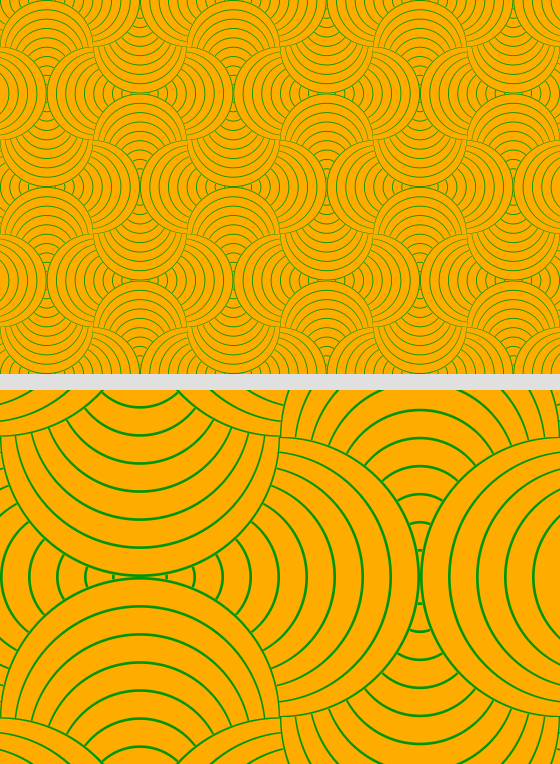
Top: the whole. Bottom: its middle third, enlarged.
Give the GLSL for this pattern, as a Shadertoy shader.

```glsl
// Interlocking discs on a checkerboard of nodes, each filled with nested circles sharing one tangent point.

#define TILES vec2(3.0, 2.0)           // whole repeats across and down
#define RINGS 10.0                     // nested circles per disc
#define LINE 0.095                     // line width as a share of the ring step
#define GROUND vec3(1.0, 0.675, 0.0)
#define INK vec3(0.0, 0.585, 0.02)

// Ring number (x) and its gradient length (y) for circles touching
// the origin, with centres along +y. The outermost ring is RINGS.
vec2 tangentRings(vec2 d) {
    float along = max(d.y, 1e-4);
    float slope = d.x / along;
    return RINGS * vec2(dot(d, d) / along, 1.0 + slope * slope);
}

// Box-filtered coverage of the line lying just inside each whole ring.
float ringLine(vec2 ring, float pixelsPerUnit) {
    float pixelsPerStep = pixelsPerUnit / ring.y;
    float offset = fract(ring.x + 0.5 * LINE + 0.5) - 0.5;
    float halfWidth = 0.5 * LINE * pixelsPerStep;
    float center = offset * pixelsPerStep + 0.5;
    return clamp(center + halfWidth, 0.0, 1.0) - clamp(center - halfWidth, 0.0, 1.0);
}

void mainImage(out vec4 fragColor, in vec2 fragCoord) {
    // Each repeat holds two by two nodes, one unit apart
    vec2 p = fragCoord / iResolution.xy * TILES * 2.0 - vec2(0.5, 0.0);
    float pixelsPerUnit = iResolution.y / (2.0 * TILES.y);

    // Fold into one quadrant; alternate nodes swap their axes
    vec2 node = floor(p + 0.5);
    vec2 q = abs(p - node);
    if (mod(node.x + node.y, 2.0) > 0.5) q = q.yx;

    // The upper disc touches the next node, the lower one this node
    vec2 upper = tangentRings(vec2(q.x, 1.0 - q.y));
    vec2 lower = tangentRings(q.yx);

    // Upper disc hides the lower one, keeping its soft outer edge
    float outside = clamp((upper.x - RINGS) * pixelsPerUnit / upper.y + 0.5, 0.0, 1.0);
    float upperInk = ringLine(upper, pixelsPerUnit) * step(upper.x, RINGS + 0.5);
    float lowerInk = ringLine(lower, pixelsPerUnit) * outside;

    fragColor = vec4(mix(GROUND, INK, max(upperInk, lowerInk)), 1.0);
}
```
